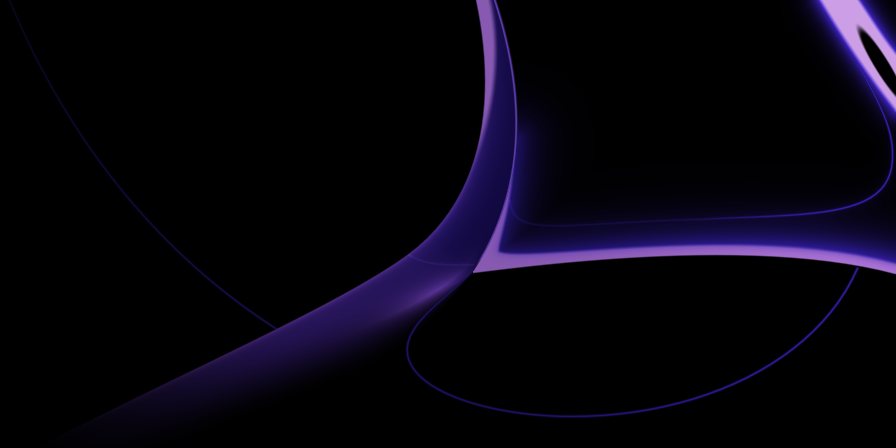
Write a Shadertoy shader that draws this background.

```glsl
// Glowing violet ribbons and fine curved lines on black.
#define HEIGHT 384.0      // canvas height in design units
#define STEPS 24          // segments per curve
#define PANE_GLOW 16.0    // reach of the blue glow above the band
#define STRIP_GLOW 7.0    // reach of the glow around the corner strip
#define INDIGO vec3(0.055, 0.028, 0.23)
#define BLUE vec3(0.17, 0.10, 0.58)
#define VIOLET vec3(0.36, 0.23, 0.70)
#define ORCHID vec3(0.53, 0.35, 0.69)
#define LILAC vec3(0.80, 0.62, 0.90)

float pixel; // size of one pixel in design units

// Cubic curve: x = distance (positive on the left of travel), y = parameter
vec2 curve(vec2 p, vec2 a, vec2 b, vec2 c, vec2 d) {
    vec2 best = vec2(1e5, 0.0), from = a;
    for (int i = 1; i <= STEPS; i++) {
        float t = float(i) / float(STEPS), s = 1.0 - t;
        vec2 to = s*s*s*a + 3.0*s*s*t*b + 3.0*s*t*t*c + t*t*t*d;
        vec2 e = to - from, q = p - from;
        float h = clamp(dot(q, e) / dot(e, e), 0.0, 1.0);
        float dist = length(q - h * e);
        if (dist < abs(best.x)) {
            float side = e.x * q.y - e.y * q.x;
            best = vec2(side < 0.0 ? -dist : dist, (float(i) - 1.0 + h) / float(STEPS));
        }
        from = to;
    }
    return best;
}

// Joins two curves; the second one continues the parameter from 1 to 2
vec2 join(vec2 a, vec2 b) {
    return abs(a.x) <= abs(b.x) ? a : b + vec2(0.0, 1.0);
}

float inside(float d) { return smoothstep(-pixel, pixel, d); }

float line(float d, float width) {
    float w = max(width, 0.7 * pixel);
    return exp(-d * d / (w * w));
}

// Broad ribbon sweeping from the top to the lower left
vec3 ribbon(vec2 p, vec2 right) {
    vec2 left = join(
        curve(p, vec2(408, 384), vec2(424, 309), vec2(420, 218), vec2(350, 166)),
        curve(p, vec2(350, 166), vec2(290, 122), vec2(150, 62), vec2(35, 2)));
    float lower = smoothstep(0.9, 1.5, right.y);
    float soft = mix(pixel, 28.0, smoothstep(1.0, 1.5, right.y));
    float body = inside(left.x) * smoothstep(soft, -soft, right.x);
    float depth = max(left.x, 0.0);

    vec3 col = mix(INDIGO, vec3(0.16, 0.09, 0.43), exp(-depth / 15.0));
    col = mix(col, vec3(0.17, 0.09, 0.36), 0.7 * lower);
    col += 0.5 * vec3(0.35, 0.2, 0.38) * exp(-depth / 2.0);
    float ridge = exp(-abs(right.x + 7.0) / 9.0) * exp(-pow((right.y - 1.2) / 0.17, 2.0));
    col += 0.75 * vec3(0.34, 0.20, 0.42) * ridge;
    float sheen = 12.0 * smoothstep(215.0, 384.0, p.y);
    col = mix(col, ORCHID, smoothstep(sheen + 3.0, sheen - 3.0, depth)
                           * smoothstep(210.0, 300.0, p.y));
    float seam = curve(p, vec2(348, 167), vec2(365, 156), vec2(380, 157), vec2(406, 157)).x;
    col += 0.12 * VIOLET * line(seam, 0.9);
    return col * body * smoothstep(15.0, 300.0, p.x);
}

// Dark pane with a blue glow, resting on a bright band
vec3 pane(vec2 p, float edge) {
    float bottom = curve(p, vec2(406, 150), vec2(500, 162), vec2(660, 178), vec2(768, 149)).x;
    float top = join(
        curve(p, vec2(441, 264), vec2(440, 204), vec2(424, 171), vec2(428, 168)),
        curve(p, vec2(428, 168), vec2(450, 158), vec2(640, 193), vec2(768, 158))).x;
    float within = inside(edge) * inside(bottom);
    float across = smoothstep(410.0, 768.0, p.x);

    vec3 glow = BLUE * exp(-max(top, 0.0) / PANE_GLOW) * mix(0.75, 1.1, across);
    vec3 band = mix(ORCHID, vec3(0.68, 0.46, 0.84), across);
    band = mix(band, VIOLET, 0.7 * exp(min(top, 0.0) / 3.0));
    float bandMask = smoothstep(2.0, -1.5, top) * smoothstep(285.0, 225.0, p.y);
    vec3 col = mix(glow * inside(top + 2.0), band, bandMask);

    // Thin rounded outline
    float outline = join(
        curve(p, vec2(437, 212), vec2(440, 179), vec2(480, 193), vec2(600, 196)),
        join(curve(p, vec2(600, 196), vec2(700, 201), vec2(768, 196), vec2(765, 254)),
             curve(p, vec2(765, 254), vec2(764, 289), vec2(735, 324), vec2(705, 384)))).x;
    float bright = mix(0.2, 1.0, smoothstep(560.0, 760.0, p.x));
    col += BLUE * bright * (line(outline, 0.9) + 0.15 * exp(-abs(outline) / 5.0));
    return col * within;
}

// Bright strip with a dark slit in the upper right corner
vec3 strip(vec2 p) {
    float near = curve(p, vec2(703, 384), vec2(722, 352), vec2(745, 318), vec2(768, 289)).x;
    float far = curve(p, vec2(736, 384), vec2(748, 366), vec2(758, 350), vec2(768, 338)).x;
    vec2 axis = normalize(vec2(32, -52)), q = p - vec2(756, 328);
    vec2 local = vec2(dot(q, axis) / 37.0, (axis.x * q.y - axis.y * q.x) / 6.0);
    float slit = (length(local) - 1.0) * 6.0;
    float away = max(max(-near, far), 0.0);
    vec3 glow = vec3(0.26, 0.15, 0.85) * exp(-away / STRIP_GLOW);
    float body = smoothstep(-2.0, 2.5, near) * smoothstep(2.0, -2.0, far);
    return mix(glow, LILAC, body) * smoothstep(-1.0, 1.0, slit);
}

// Fine arcs crossing the black areas
vec3 arcs(vec2 p) {
    vec2 sweep = curve(p, vec2(8, 384), vec2(60, 259), vec2(140, 164), vec2(237, 102));
    float loop = join(
        curve(p, vec2(405, 152), vec2(385, 129), vec2(349, 109), vec2(349, 84)),
        join(curve(p, vec2(349, 84), vec2(349, 49), vec2(420, 27), vec2(490, 27)),
             curve(p, vec2(490, 27), vec2(600, 27), vec2(700, 74), vec2(735, 154)))).x;
    return BLUE * (line(sweep.x, 0.9) * mix(0.2, 0.55, sweep.y)
                   + line(loop, 1.0) * mix(0.65, 1.1, smoothstep(400.0, 730.0, p.x)));
}

void mainImage(out vec4 fragColor, in vec2 fragCoord) {
    pixel = HEIGHT / iResolution.y;
    vec2 p = fragCoord * pixel;
    vec2 divide = curve(p, vec2(424, 384), vec2(452, 299), vec2(450, 219), vec2(406, 152));
    vec2 right = join(divide,
        curve(p, vec2(406, 152), vec2(370, 109), vec2(250, 74), vec2(60, -8)));
    vec3 col = max(ribbon(p, right), pane(p, divide.x));
    col = max(col, VIOLET * line(divide.x, 1.1) * smoothstep(150.0, 165.0, p.y));
    col = max(max(col, strip(p)), arcs(p));
    fragColor = vec4(clamp(col, 0.0, 1.0), 1.0);
}
```
